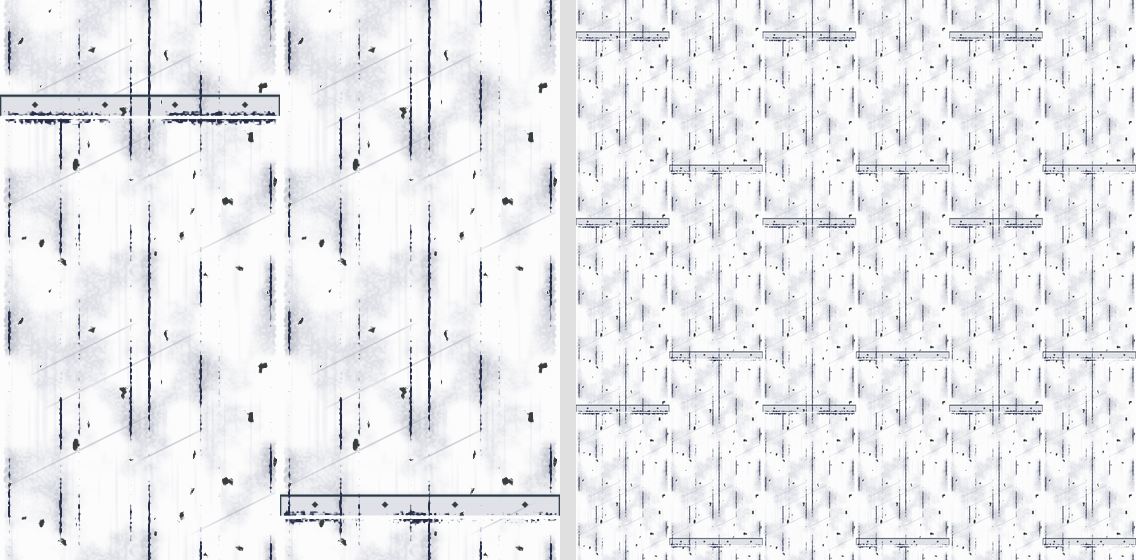
Left: one tile. Right: repeated 3 by 3.
A WebGL 1 fragment shader for this texture:

```glsl
precision highp float;
uniform vec2 u_resolution;

const vec3 PAINT = vec3(0.99, 0.99, 0.992);
const vec3 HAZE = vec3(0.88, 0.885, 0.91);
const vec3 SMUDGE = vec3(0.66, 0.67, 0.72);
const vec3 NAVY = vec3(0.15, 0.18, 0.30);
const vec3 CHIP = vec3(0.22, 0.24, 0.24);
const vec3 FRAME = vec3(0.16, 0.22, 0.27);

const float PANELS = 2.0;            // wear repeats across and down
const float COLUMNS = 4.0;           // streak pairs per panel
const float STREAK_OFFSET = 0.033;   // panel units
const float STREAK_WIDTH = 0.006;
const float SEAM_WIDTH = 0.012;
const vec2 CHIP_CELLS = vec2(8.0, 9.0);
const float CHIP_CHANCE = 0.34;
const float LEFT_BAND_TOP = 0.831;   // canvas units from here on
const float RIGHT_BAND_TOP = 0.117;
const float BAND_HEIGHT = 0.038;
const float LIP_HEIGHT = 0.005;
const float TOP_LINE = 0.004;
const float SIDE_LINE = 0.0022;
const float RIVET_RADIUS = 0.0058;

float hash(vec2 p) {
  vec3 q = fract(p.xyx * 0.1031);
  q += dot(q, q.yzx + 33.33);
  return fract((q.x + q.y) * q.z);
}

// Value noise that wraps after a whole number of cells
float noise(vec2 p, vec2 cells, float seed) {
  vec2 i = floor(p), f = fract(p), s = vec2(seed, seed * 1.7);
  f = f * f * (3.0 - 2.0 * f);
  vec2 a = mod(i, cells) + s, b = mod(i + 1.0, cells) + s;
  return mix(mix(hash(a), hash(vec2(b.x, a.y)), f.x),
             mix(hash(vec2(a.x, b.y)), hash(b), f.x), f.y);
}

float fbm(vec2 p, vec2 cells, float seed) {
  float sum = 0.0, amp = 0.533;
  for (int i = 0; i < 4; i++) {
    sum += amp * noise(p * cells, cells, seed);
    cells *= 2.0;
    amp *= 0.5;
    seed += 13.0;
  }
  return sum;
}

// Signed distance to the nearest paint chip, from jittered cells
float chipDistance(vec2 p) {
  vec2 warp = vec2(fbm(p, vec2(30.0), 41.0), fbm(p, vec2(30.0), 97.0)) - 0.5;
  vec2 g = (p + warp * 0.055) * CHIP_CELLS, base = floor(g);
  float d = 1.0;
  for (int y = -1; y <= 1; y++) {
    for (int x = -1; x <= 1; x++) {
      vec2 cell = base + vec2(x, y), id = mod(cell, CHIP_CELLS) + 5.0;
      vec2 center = cell + 0.15 + 0.7 * vec2(hash(id + 31.0), hash(id + 67.0));
      float radius = mix(0.004, 0.015, hash(id + 83.0));
      float absent = step(CHIP_CHANCE, hash(id + 19.0));
      vec2 v = (g - center) / CHIP_CELLS * vec2(1.15, 0.9);
      d = min(d, length(v) - radius + absent);
    }
  }
  return d;
}

void main() {
  vec2 uv = gl_FragCoord.xy / u_resolution;
  vec2 p = fract(uv * PANELS);
  float px = 1.0 / min(u_resolution.x, u_resolution.y);
  float edge = 0.5 - abs(p.x - 0.5);
  float grain = noise(p * 128.0, vec2(128.0), 7.0);
  float cloud = fbm(p, vec2(6.0), 23.0);

  // Mottled haze and vertical fibres
  float haze = smoothstep(0.44, 0.76, cloud) * (0.45 + 0.9 * grain);
  haze += 0.35 * smoothstep(0.6, 1.0, noise(p * vec2(96.0, 4.0), vec2(96.0, 4.0), 53.0));

  // Paired streaks with broken cores and soft smudges
  float core = 0.0, smudge = 0.0;
  for (int k = 0; k < 8; k++) {
    float n = float(k), side = mod(n, 2.0) * 2.0 - 1.0;
    float x = floor(n * 0.5) / COLUMNS + side * STREAK_OFFSET;
    float d = abs(fract(p.x - x + 0.5) - 0.5);
    float burst = smoothstep(0.4, 0.9, noise(vec2(n, p.y * 6.0), vec2(64.0, 6.0), 61.0));
    float ridge = exp(-pow(d / STREAK_WIDTH, 2.0));
    core = max(core, smoothstep(0.72, 1.1, ridge * (0.4 + 0.6 * burst) + grain * 0.5));
    smudge += burst * exp(-pow(d / 0.03, 2.0)) * smoothstep(0.25, 0.7, cloud);
  }

  // Diagonal scratches
  float scratch = 0.0;
  for (int k = 0; k < 3; k++) {
    float s = abs(fract(p.y * 2.0 - p.x + 0.29 * float(k)) - 0.5);
    float patchy = smoothstep(0.5, 0.8, noise(p * 5.0, vec2(5.0), 71.0 + 9.0 * float(k)));
    scratch = max(scratch, patchy * (1.0 - smoothstep(0.002, 0.002 + 5.0 * px, s)));
  }

  // Worn paint, with a clean seam between panels
  float worn = smoothstep(SEAM_WIDTH, SEAM_WIDTH + 0.01, edge + (grain - 0.5) * 0.01);
  vec3 color = mix(PAINT, HAZE, clamp(haze, 0.0, 1.0) * worn);
  color = mix(color, SMUDGE, clamp(smudge * (0.3 + 0.5 * grain), 0.0, 0.8) * worn);
  color = mix(color, SMUDGE, scratch * 0.5 * worn);

  // Riveted band, one per panel column
  float top = uv.x < 0.5 ? LEFT_BAND_TOP : RIGHT_BAND_TOP;
  float depth = top - uv.y, lip = BAND_HEIGHT + LIP_HEIGHT;
  float inside = smoothstep(-px, px, depth) * smoothstep(px, -px, depth - BAND_HEIGHT);
  color = mix(color, HAZE, 0.4 * smoothstep(-0.009, 0.0, depth) * step(depth, 0.0));
  color = mix(color, min(color, HAZE), inside);
  color = mix(color, NAVY, core * worn);

  // Grime along both sides of the lip
  float clump = noise(vec2(uv.x * 12.0, 0.0), vec2(12.0, 4.0), 37.0);
  float below = step(lip, depth) * (1.0 - smoothstep(lip, lip + 0.022, depth));
  float above = inside * smoothstep(BAND_HEIGHT - 0.018, BAND_HEIGHT, depth);
  float grime = smoothstep(0.85, 1.2, max(below, above) * (0.3 + 0.7 * clump) + grain * 0.6);
  color = mix(color, NAVY, grime * step(0.01, max(below, above)) * worn);

  // Chips with pale rims
  float chip = chipDistance(p);
  color = mix(color, PAINT, 0.7 * (1.0 - smoothstep(0.002, 0.007, chip)));
  color = mix(color, CHIP, 1.0 - smoothstep(-2.0 * px, 2.0 * px, chip));

  // Lip, frame lines and rivets
  float lipMask = smoothstep(-px, px, depth - BAND_HEIGHT) * smoothstep(px, -px, depth - lip);
  color = mix(color, PAINT, lipMask);
  float topLine = smoothstep(px, -px, depth - TOP_LINE);
  float sideLine = smoothstep(px, -px, edge / PANELS - SIDE_LINE);
  color = mix(color, FRAME, inside * max(topLine, sideLine));
  vec2 rivet = vec2((fract(p.x * 4.0) - 0.5) / (4.0 * PANELS), depth - BAND_HEIGHT * 0.48);
  float diamond = abs(rivet.x) + abs(rivet.y) - RIVET_RADIUS;
  color = mix(color, CHIP, smoothstep(px, -px, diamond));

  gl_FragColor = vec4(color, 1.0);
}
```
